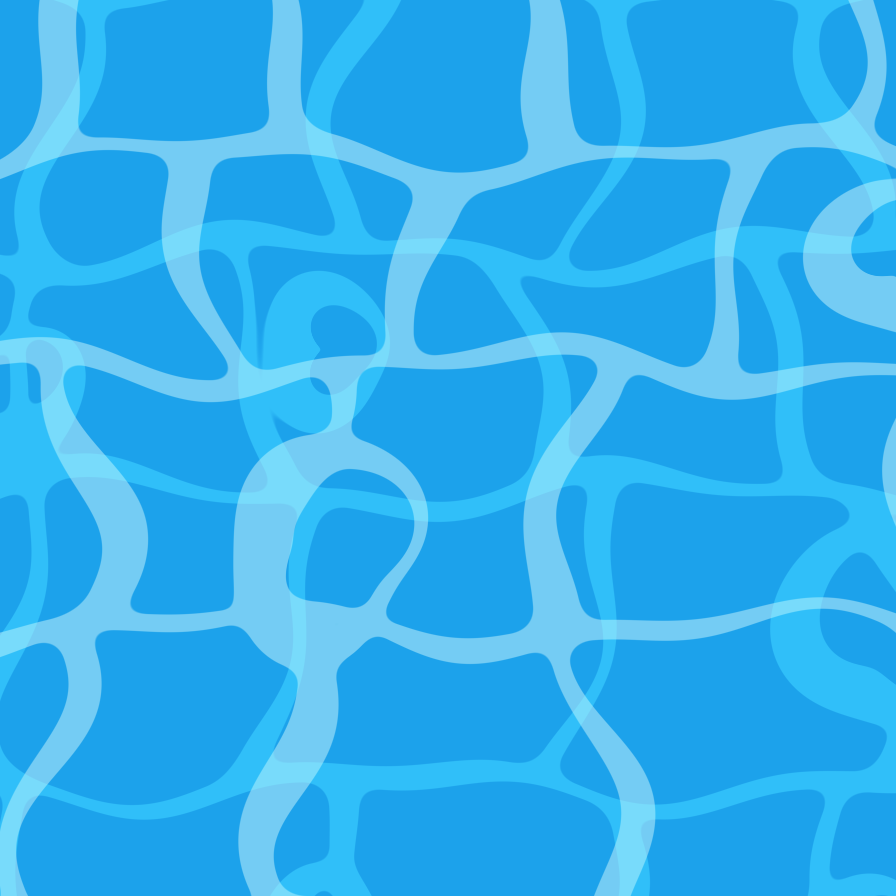
A WebGL 1 fragment shader for this texture:

```glsl
precision highp float;
// Flat pool-water caustics: two translucent webs of wavy ribbons over blue.
// Each web has long horizontal ribbons, staggered upright ribbons between
// them and a few lopsided loops, all joined by a smooth minimum.

uniform vec2 u_resolution;

float hash(vec2 p) {
  return fract(sin(dot(p, vec2(127.1, 311.7))) * 43758.5453);
}

// Smooth curve in -1..1, different for every id
float wave(float t, vec2 id) {
  return 0.65 * sin(3.0 * t + 6.283 * hash(id))
       + 0.35 * sin(6.5 * t + 6.283 * hash(id + 3.7));
}

float smoothMin(float a, float b, float k) {
  float h = max(k - abs(a - b), 0.0);
  return min(a, b) - h * h / (4.0 * k);
}

// Height of horizontal ribbon number row
float rowHeight(float row, float x, float seed) {
  vec2 id = vec2(row, seed);
  return row + 0.3 * (hash(id) - 0.5) + 0.1 * wave(x, id + 0.3);
}

float rowRibbon(float row, vec2 p, float seed) {
  float halfWidth = 0.036 + 0.015 * wave(p.x, vec2(row, seed + 8.1));
  return abs(p.y - rowHeight(row, p.x, seed)) - halfWidth;
}

// Sideways place of an upright ribbon
float uprightX(float column, float y, vec2 id) {
  return column + 0.5 + 0.5 * (hash(id) - 0.5) + 0.18 * wave(y, id + 1.9);
}

// Loop with a wobbly outline, thicker on one side
float loopRibbon(vec2 q, vec2 id) {
  float angle = atan(q.y, q.x);
  float phase = 6.283 * hash(id + 5.3);
  float radius = mix(0.16, 0.34, hash(id + 2.9));
  radius *= 1.0 + 0.16 * sin(2.0 * angle + phase) + 0.09 * sin(3.0 * angle - phase);
  float halfWidth = 0.065 - 0.04 * sin(angle + 0.3 * phase);
  return abs(length(q) - radius) - halfWidth;
}

// Signed distance to one web, in cell units
float web(vec2 p, float seed, float uprightWidth, float loopChance) {
  float row = floor(p.y);
  if (p.y < rowHeight(row, p.x, seed)) row -= 1.0;
  else if (p.y > rowHeight(row + 1.0, p.x, seed)) row += 1.0;
  float d = smoothMin(rowRibbon(row, p, seed), rowRibbon(row + 1.0, p, seed), 0.06);

  // Uprights, shifted by a random amount in each row
  float x = p.x + hash(vec2(row, seed + 4.4));
  for (int i = -1; i <= 1; i++) {
    float column = floor(x) + float(i);
    vec2 id = vec2(column + 17.0 * row, seed + 0.6);
    float center = uprightX(column, p.y, id);
    float slope = (uprightX(column, p.y + 0.02, id) - center) / 0.02;
    float halfWidth = uprightWidth * (1.0 + 0.5 * wave(p.y, id + 6.2));
    float upright = abs(x - center) / sqrt(1.0 + slope * slope) - halfWidth;
    d = smoothMin(d, upright, 0.09);
  }

  // Scattered loops
  for (int j = -1; j <= 1; j++) {
    for (int i = -1; i <= 1; i++) {
      vec2 cell = floor(p) + vec2(float(i), float(j));
      vec2 id = cell + seed * vec2(1.3, 2.1);
      if (hash(id) < loopChance) {
        vec2 center = cell + 0.3 + 0.4 * vec2(hash(id + 0.7), hash(id + 1.4));
        d = smoothMin(d, loopRibbon(p - center, id), 0.07);
      }
    }
  }
  return d;
}

void main() {
  float side = min(u_resolution.x, u_resolution.y);
  vec2 p = gl_FragCoord.xy / side * 3.4;
  float edge = 0.75 * 3.4 / side;

  float deep = 1.0 - smoothstep(-edge, edge, web(p + vec2(5.3, 2.6), 2.0, 0.042, 0.19));
  float pale = 1.0 - smoothstep(-edge, edge, web(p + vec2(1.2, 7.1), 11.0, 0.063, 0.1));

  vec3 water = mix(vec3(0.11, 0.635, 0.922), vec3(0.19, 0.75, 0.975), deep);
  vec3 glint = mix(vec3(0.455, 0.8, 0.955), vec3(0.47, 0.86, 0.985), deep);
  gl_FragColor = vec4(mix(water, glint, pale), 1.0);
}
```
